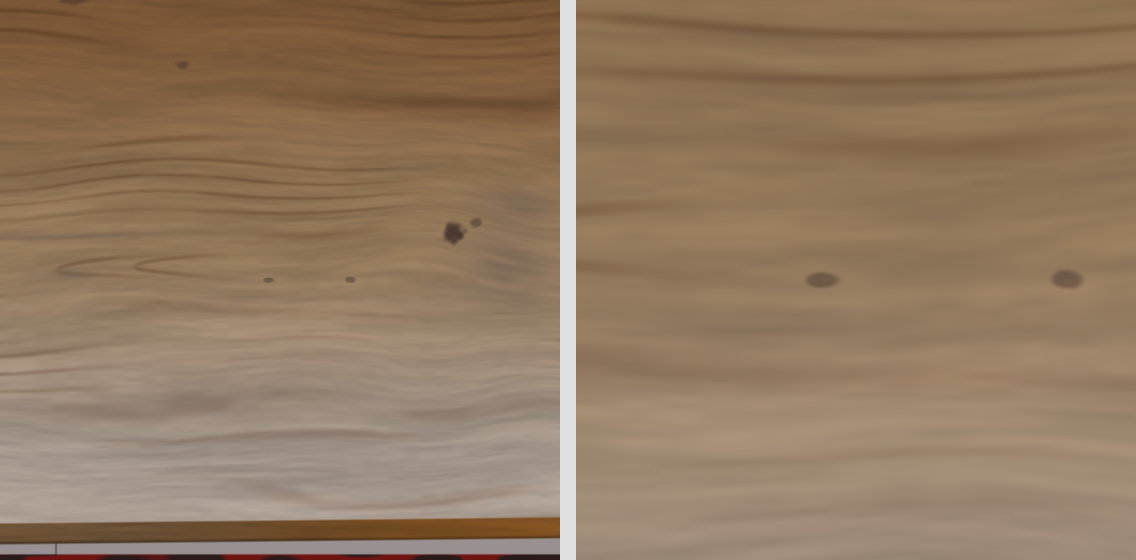
Left, the full canvas; right, a detail of the centre.
This texture is drawn by a Shadertoy shader. Its source:

```glsl
// Oak board lit from below: a pale-to-brown gradient with long horizontal grain,
// growth lines bent round a knot, soft smudges and a front edge above a grey rail.
// Grain is stretched noise over a warped height; growth lines are layered sines.

const vec3 PALE  = vec3(0.645, 0.590, 0.550);
const vec3 TAN   = vec3(0.580, 0.475, 0.355);
const vec3 BROWN = vec3(0.475, 0.340, 0.215);
const vec3 TAUPE = vec3(0.470, 0.395, 0.345);
const vec3 CORE  = vec3(0.250, 0.185, 0.165);
const vec3 EDGE_LEFT  = vec3(0.410, 0.310, 0.205);
const vec3 EDGE_RIGHT = vec3(0.490, 0.310, 0.130);
const vec3 RAIL  = vec3(0.600, 0.570, 0.570);
const vec3 FLOOR = vec3(0.170, 0.100, 0.100);
const vec3 RED   = vec3(0.430, 0.080, 0.070);

const float GRAIN_CONTRAST = 0.27;
const float LINE_STRENGTH  = 0.24;
const float EDGE_TOP = 0.065;
const float EDGE_BOTTOM = 0.028;
const float RAIL_BOTTOM = 0.010;
const float TILT = 0.011;
const vec2  SWIRL = vec2(0.86, 0.47);

// Centre and radii of the small dark knots
const vec4 KNOTS[6] = vec4[6](
    vec4(0.810, 0.585, 0.022, 0.020), vec4(0.850, 0.603, 0.013, 0.010),
    vec4(0.625, 0.500, 0.010, 0.006), vec4(0.480, 0.500, 0.012, 0.005),
    vec4(0.325, 0.884, 0.013, 0.009), vec4(0.130, 0.999, 0.030, 0.008));

// Centre and radii of the broad soft stains
const vec4 SMUDGES[7] = vec4[7](
    vec4(0.910, 0.510, 0.090, 0.080), vec4(0.920, 0.640, 0.065, 0.030),
    vec4(0.790, 0.264, 0.080, 0.014), vec4(0.960, 0.270, 0.090, 0.010),
    vec4(0.125, 0.508, 0.040, 0.010), vec4(0.080, 0.575, 0.170, 0.006),
    vec4(0.300, 0.285, 0.300, 0.030));

float hash(vec2 p) {
    vec3 q = fract(vec3(p.xyx) * 0.1031);
    q += dot(q, q.yzx + 33.33);
    return fract((q.x + q.y) * q.z);
}

float noise(vec2 p) {
    vec2 i = floor(p), f = fract(p);
    f = f * f * (3.0 - 2.0 * f);
    return mix(mix(hash(i), hash(i + vec2(1, 0)), f.x),
               mix(hash(i + vec2(0, 1)), hash(i + vec2(1, 1)), f.x), f.y);
}

// Board coordinates whose height follows the fibres
vec2 fibreFlow(vec2 p) {
    float wave = 0.012 * sin(4.0 * p.x + 5.0 * p.y) + 0.005 * sin(11.0 * p.x - 9.0 * p.y + 1.0);
    vec2 d = (p - SWIRL) / vec2(0.16, 0.20);
    float bend = 0.10 * d.x * d.y * exp(-dot(d, d));
    float drift = 0.022 * (noise(p * vec2(4.0, 9.0)) - 0.5);
    return vec2(p.x, p.y + wave + bend + drift);
}

// Long streaks from broad bands to fine fibres, centred on zero
float grain(vec2 q) {
    return 0.42 * noise(q * vec2(2.0, 19.0)) + 0.28 * noise(q * vec2(5.0, 58.0) + 17.0)
         + 0.32 * noise(q * vec2(9.0, 125.0) + 41.0)
         + 0.20 * noise(q * vec2(38.0, 230.0) + 73.0) - 0.61;
}

// Thin dark growth lines that come and go along the board
float growthLines(vec2 q) {
    float phase = 120.0 * q.y + 5.0 * sin(19.0 * q.y) + 4.0 * noise(q * vec2(3.0, 8.0));
    float line = pow(0.5 + 0.5 * sin(phase), 7.0);
    return line * smoothstep(0.40, 0.85, noise(q * vec2(3.5, 16.0) + 9.0));
}

// Pointed arch of grain opening to the right
float arch(vec2 p, vec2 tip) {
    vec2 d = p - tip;
    float halfWidth = 0.05 * sqrt(max(d.x, 0.0));
    float line = smoothstep(0.006, 0.001, abs(abs(d.y) - halfWidth));
    return line * smoothstep(-0.01, 0.01, d.x) * smoothstep(0.24, 0.02, d.x);
}

vec3 board(vec2 p) {
    vec2 q = fibreFlow(p);
    vec3 col = mix(PALE, TAN, smoothstep(0.16, 0.58, p.y));
    col = mix(col, BROWN, smoothstep(0.54, 0.98, p.y + 0.05 * (noise(q * vec2(2.0, 12.0)) - 0.5)));
    col *= 1.0 + GRAIN_CONTRAST * grain(q);

    float lines = growthLines(q);
    for (int i = 0; i < 2; i++)
        lines = max(lines, arch(q - vec2(0.0, 0.008), vec2(0.10 + 0.14 * float(i), 0.505)));
    col = mix(col, col * vec3(0.76, 0.68, 0.62), LINE_STRENGTH * 2.2 * lines);

    // Stains follow the fibres and break up along them
    for (int i = 0; i < 7; i++) {
        vec2 d = (mix(p, q, 0.5) - SMUDGES[i].xy) / SMUDGES[i].zw;
        float fray = 0.35 + 0.65 * noise(q * vec2(18.0, 90.0) + float(i));
        col = mix(col, TAUPE * (0.85 + 0.25 * (1.0 - p.y)), 0.75 * fray * exp(-dot(d, d)));
    }
    for (int i = 0; i < 6; i++) {
        vec2 d = (p - KNOTS[i].xy) / KNOTS[i].zw;
        float r = length(d) + 0.5 * (noise(p * 90.0) - 0.5);
        float depth = i == 0 ? 0.85 : 0.45;
        col = mix(col, CORE, depth * smoothstep(1.15, 0.45, r));
    }
    return col;
}

void mainImage(out vec4 fragColor, in vec2 fragCoord) {
    vec2 p = fragCoord / iResolution.xy;
    float soft = 0.0015 + 0.5 / iResolution.y;
    float y = p.y - TILT * p.x;

    // Shadowed floor, rail and front edge stacked below the board
    vec3 col = mix(FLOOR, RED, smoothstep(0.5, 0.7, noise(p * vec2(14.0, 60.0))));
    float seam = smoothstep(0.003, 0.0, abs(p.x - 0.10));
    col = mix(col, RAIL * (1.0 - 0.4 * seam), smoothstep(-soft, soft, p.y - RAIL_BOTTOM));
    vec3 edge = mix(EDGE_LEFT, EDGE_RIGHT, smoothstep(0.2, 0.8, p.x));
    edge *= 1.0 + 0.3 * grain(p + 3.0);
    edge *= 0.65 + 0.35 * smoothstep(0.0, 0.008, y - EDGE_BOTTOM);
    col = mix(col, edge, smoothstep(-soft, soft, y - EDGE_BOTTOM));
    col = mix(col, board(p), smoothstep(-soft, soft, y - EDGE_TOP));
    fragColor = vec4(col, 1.0);
}
```
